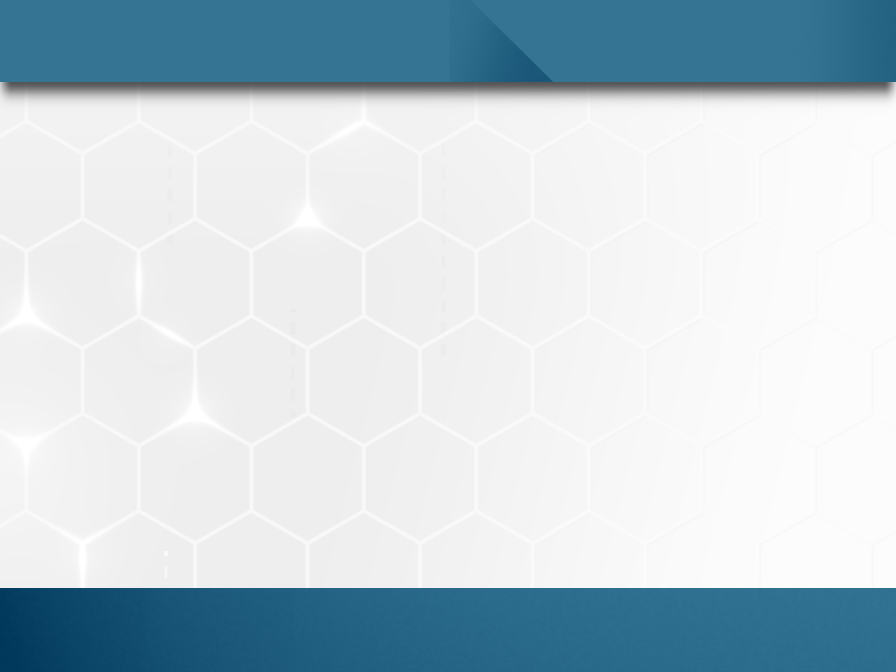
Reproduce this background procedurally as a Shadertoy shader.

```glsl
// A pale honeycomb panel with glowing joints, framed by two blue bands.
// The comb is a folded hexagon distance field; lights widen its edges,
// and gradients, a soft shadow and hashed grain finish the bands.

const float TOP_EDGE = 0.878;
const float BOTTOM_EDGE = 0.125;
const float CELL_WIDTH = 0.1674;
const vec2 CELL_ORIGIN = vec2(0.2066, 0.7231);
const vec3 BAND_BLUE = vec3(0.208, 0.455, 0.575);
const vec3 DEEP_BLUE = vec3(0.0, 0.22, 0.36);
const vec3 FOLD_BLUE = vec3(0.10, 0.34, 0.47);

// Each light: position, strength of its round core, reach along the edges
const int LIGHT_COUNT = 8;
const vec4 LIGHTS[LIGHT_COUNT] = vec4[](
    vec4(0.458, 0.675, 1.0, 0.025), vec4(0.040, 0.531, 0.8, 0.045),
    vec4(0.208, 0.580, 0.0, 0.035), vec4(0.290, 0.384, 0.9, 0.045),
    vec4(0.040, 0.339, 0.8, 0.035), vec4(0.122, 0.170, 0.2, 0.050),
    vec4(0.521, 0.806, 0.0, 0.040), vec4(0.252, 0.502, 0.0, 0.030));

float hash(vec2 p) {
    vec3 q = fract(vec3(p.xyx) * 0.1031);
    q += dot(q, q.yzx + 33.33);
    return fract((q.x + q.y) * q.z);
}

float noise(vec2 p) {
    vec2 i = floor(p), f = fract(p);
    f = f * f * (3.0 - 2.0 * f);
    return mix(mix(hash(i), hash(i + vec2(1, 0)), f.x),
               mix(hash(i + vec2(0, 1)), hash(i + vec2(1, 1)), f.x), f.y);
}

// Distance to the nearest edge of an upright hexagon grid
float combDistance(vec2 p, float width) {
    vec2 period = vec2(1.0, sqrt(3.0));
    p /= width;
    vec2 a = mod(p + 0.5 * period, period) - 0.5 * period;
    vec2 b = mod(p, period) - 0.5 * period;
    vec2 q = abs(dot(a, a) < dot(b, b) ? a : b);
    return width * (0.5 - max(q.x, dot(q, 0.5 * period)));
}

float stroke(float d, float halfWidth, float px) {
    return 1.0 - smoothstep(halfWidth - px, halfWidth + px, d);
}

// A column of faint, irregular dashes
float dashColumn(vec2 p, float x, float low, float high, float px) {
    float pitch = 0.033;
    float row = floor(p.y / pitch);
    vec2 q = vec2(p.x - x, mod(p.y, pitch) - 0.5 * pitch);
    vec2 size = vec2(0.0015 + 0.003 * hash(vec2(row, x * 90.0)), 0.009);
    vec2 e = abs(q) - size;
    return stroke(max(e.x, e.y), 0.0, px) * step(low, p.y) * step(p.y, high);
}

vec3 panelColor(vec2 p, float px) {
    // Grey to white wash
    float right = smoothstep(0.45, 1.3, p.x + 0.25 * (0.5 - p.y));
    float shade = mix(0.932, 0.988, right);
    shade += 0.022 * smoothstep(0.55, 0.95, p.y) * (1.0 - right);
    shade += 0.025 * exp(-dot(p - vec2(0.0, 0.3), p - vec2(0.0, 0.3)) * 30.0);

    // Dashes behind the comb
    float dashes = dashColumn(p, 0.253, 0.63, 0.79, px)
                 + dashColumn(p, 0.660, 0.46, 0.79, px)
                 + dashColumn(p, 0.436, 0.38, 0.54, px);
    shade -= 0.014 * dashes;
    shade += 0.04 * dashColumn(p, 0.247, 0.12, 0.18, px);

    // Raised edges with a slight shadow on the right side
    vec2 g = p - CELL_ORIGIN;
    float d = combDistance(g, CELL_WIDTH);
    float relief = combDistance(g - vec2(0.003, -0.003), CELL_WIDTH);
    shade -= 0.016 * stroke(relief, 0.002, px) * smoothstep(0.6, 1.2, p.x);
    float lineShade = mix(0.978, 0.987, right);
    shade = mix(shade, lineShade, 0.85 * stroke(d, 0.0028, px));

    // Lights at joints and along edges
    float light = 0.0;
    for (int i = 0; i < LIGHT_COUNT; i++) {
        vec4 l = LIGHTS[i];
        float r = length(p - l.xy);
        float along = exp(-r * r / (l.w * l.w));
        light += along * (exp(-d * d / 0.00003) + 0.15);
        light += l.z * (exp(-r * r / 0.00016) + 0.25 * exp(-r * r / 0.0012));
    }
    return vec3(mix(shade, 1.0, min(light, 1.0)));
}

vec3 topBand(vec2 p, float px) {
    // Folded wedge with a slanted right edge
    float slant = 0.700 + 1.01 * (1.0 - p.y) - p.x;
    float wedge = smoothstep(-px, px, slant) * smoothstep(0.667, 0.671, p.x);
    float depth = 0.15 + 0.85 * smoothstep(0.66, 0.82, p.x + 0.3 * (0.94 - p.y));
    float corner = 0.65 * smoothstep(1.17, 1.36, p.x);
    return mix(BAND_BLUE, FOLD_BLUE, max(wedge * depth, corner));
}

vec3 bottomBand(vec2 p) {
    float t = 1.0 - exp(-2.3 * p.x);
    t += 0.025 * (step(0.217, p.x) + step(0.439, p.x)) * exp(-p.x);
    t += 0.10 * (p.y / BOTTOM_EDGE - 0.5);
    return mix(DEEP_BLUE, vec3(0.19, 0.445, 0.57), clamp(t, 0.0, 1.0));
}

void mainImage(out vec4 fragColor, in vec2 fragCoord) {
    float px = 1.0 / iResolution.y;
    vec2 p = fragCoord * px;
    float width = iResolution.x * px;
    vec3 color = panelColor(p, px);

    // Shadow cast by the upper band, softened at both ends
    float drop = max(TOP_EDGE - p.y, 0.0) / 0.0194;
    float ends = smoothstep(-0.008, 0.018, min(p.x, width - p.x));
    color *= 1.0 - 0.65 * ends * exp(-drop * drop);

    // Bands with fine grain
    float grain = 0.012 * (noise(p * 260.0) - 0.5);
    float above = smoothstep(-0.5 * px, 0.5 * px, p.y - TOP_EDGE);
    float below = smoothstep(-0.5 * px, 0.5 * px, BOTTOM_EDGE - p.y);
    color = mix(color, topBand(p, px) + 0.4 * grain, above);
    color = mix(color, bottomBand(p) + grain, below);
    fragColor = vec4(color, 1.0);
}
```
